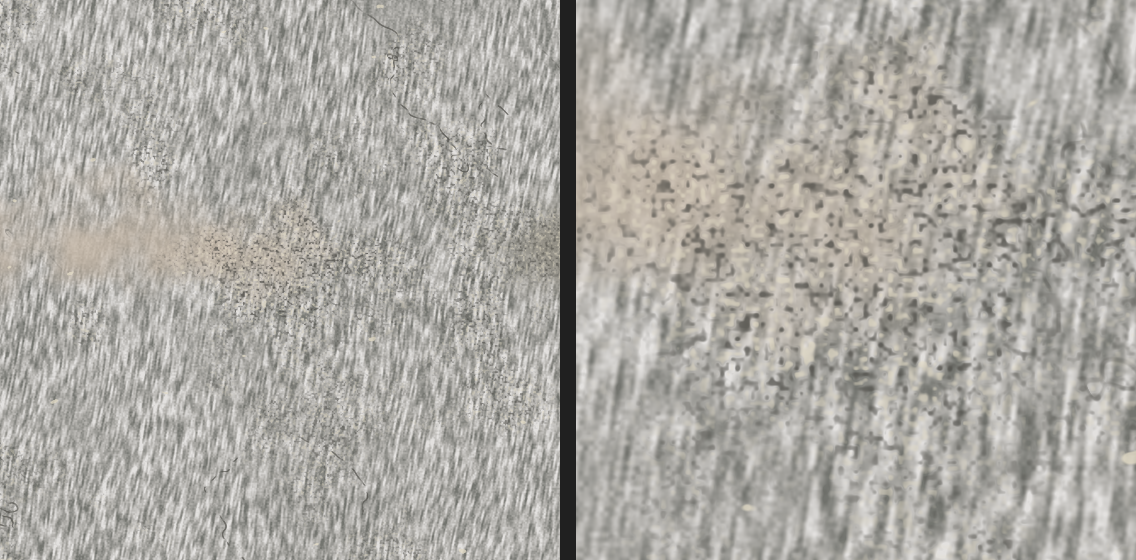
Left, the full canvas; right, a detail of the centre.
Give the GLSL for this texture, as a WebGL 1 fragment shader.

```glsl
precision highp float;
// Weathered grey ground: short steep streaks, dusty stains, grit, hairline cracks and pale chips.
uniform vec2 u_resolution;

const vec3 DARK_GREY = vec3(0.515, 0.517, 0.497);
const vec3 MID_GREY = vec3(0.694, 0.687, 0.670);
const vec3 LIGHT_GREY = vec3(0.858, 0.851, 0.842);
const vec3 DUST_TAN = vec3(0.775, 0.710, 0.635);
const vec3 PIT_BROWN = vec3(0.540, 0.525, 0.480);
const vec3 CRACK_DARK = vec3(0.300, 0.295, 0.275);
const vec3 CHIP_CREAM = vec3(0.890, 0.860, 0.775);

const vec2 STREAK_FREQ = vec2(270.0, 56.0);  // streaks across and along the canvas
const float STREAK_LEAN = 0.17;              // sideways drift per unit of height
const float STREAK_CONTRAST = 1.72;
const float GRAIN_CONTRAST = 0.38;
const float BROAD_CONTRAST = 0.30;
const float CRACK_WIDTH = 0.0022;
const float CHIP_GRID = 26.0;
const float CHIP_CHANCE = 0.04;
const vec2 STAIN_CENTRE = vec2(0.22, 0.565);
const vec2 STAIN_RADIUS = vec2(0.28, 0.09);
const vec2 GRIT_CENTRE = vec2(0.52, 0.50);
const vec2 GRIT_RADIUS = vec2(0.24, 0.16);
const vec2 PIT_CENTRE = vec2(0.98, 0.56);
const vec2 PIT_RADIUS = vec2(0.11, 0.08);

float hash(vec2 p) {
  vec3 q = fract(vec3(p.xyx) * 0.1031);
  q += dot(q, q.yzx + 33.33);
  return fract((q.x + q.y) * q.z);
}

float noise(vec2 p) {
  vec2 i = floor(p), f = fract(p);
  f = f * f * (3.0 - 2.0 * f);
  return mix(mix(hash(i), hash(i + vec2(1, 0)), f.x),
             mix(hash(i + vec2(0, 1)), hash(i + vec2(1, 1)), f.x), f.y);
}

float fbm(vec2 p) {
  float sum = 0.0, weight = 0.5;
  for (int i = 0; i < 5; i++) {
    sum += weight * noise(p);
    p = mat2(1.6, 1.2, -1.2, 1.6) * p + 17.3;
    weight *= 0.5;
  }
  return sum / 0.96875;
}

// One column of streaks, shifted at random so that ends do not line up.
float column(float id, float y) {
  y += 40.0 * hash(vec2(id, 7.0));
  float i = floor(y);
  return mix(hash(vec2(id, i)), hash(vec2(id, i + 1.0)), smoothstep(0.0, 1.0, fract(y)));
}

float streaks(vec2 p) {
  float id = floor(p.x);
  return mix(column(id, p.y), column(id + 1.0, p.y), smoothstep(0.0, 1.0, fract(p.x)));
}

// Diffuse ellipse with a ragged rim: 1 inside, 0 outside.
float patchMask(vec2 p, vec2 centre, vec2 radius, float ragged) {
  float d = length((p - centre) / radius) + ragged;
  return 1.0 - smoothstep(0.0, 1.4, d);
}

// Level set drawn out along the falling diagonal.
float crackField(vec2 p) {
  vec2 q = vec2(0.78 * p.x - 0.62 * p.y, 0.62 * p.x + 0.78 * p.y);
  return fbm(q * vec2(3.0, 5.0) + 22.0) - 0.5;
}

// Distance to the crack, from the field and its slope, so the width stays even.
float crackDistance(vec2 p) {
  const float STEP = 0.003;
  float f = crackField(p);
  vec2 slope = vec2(crackField(p + vec2(STEP, 0)) - f, crackField(p + vec2(0, STEP)) - f) / STEP;
  return abs(f) / max(length(slope), 0.6);
}

float chips(vec2 p) {
  vec2 id = floor(p * CHIP_GRID);
  vec2 jitter = vec2(hash(id + 3.1), hash(id + 8.7)) - 0.5;
  vec2 d = fract(p * CHIP_GRID) - 0.5 - 0.5 * jitter;
  d.x += d.y * (hash(id + 5.3) - 0.5) * 2.0;
  float size = mix(0.06, 0.16, hash(id + 1.9));
  float edge = length(d * vec2(1.0, 1.5)) + 0.12 * (noise(p * 190.0) - 0.5);
  return step(hash(id + 12.4), CHIP_CHANCE) * (1.0 - smoothstep(size - 0.05, size + 0.03, edge));
}

void main() {
  vec2 p = gl_FragCoord.xy / min(u_resolution.x, u_resolution.y);
  float broad = fbm(p * 3.5 + 4.0);
  float ragged = 1.8 * (fbm(p * 13.0 + 31.0) - 0.5);

  // Regions
  float stain = patchMask(p, STAIN_CENTRE, STAIN_RADIUS, ragged);
  float pit = patchMask(p, PIT_CENTRE, PIT_RADIUS, 0.5 * ragged);
  float grit = patchMask(p, GRIT_CENTRE, GRIT_RADIUS, ragged);
  grit = max(grit, 0.8 * smoothstep(0.48, 0.74, fbm(p * 7.0 + 51.0)));
  float smear = smoothstep(0.54, 0.76, fbm(p * 4.0 + 73.0));
  float calm = 1.0 - 0.6 * max(max(stain, pit), smear);

  // Streaks in two sizes, with a slowly wandering lean
  float wander = 0.014 * noise(p * 6.0 + 9.0);
  vec2 q = vec2(p.x - STREAK_LEAN * p.y + wander, p.y);
  float fibre = 0.6 * streaks(q * STREAK_FREQ)
              + 0.4 * streaks(q * STREAK_FREQ * vec2(0.7, 0.85) + 91.0);
  float grain = noise(p * 330.0);
  float tone = 0.5 + STREAK_CONTRAST * calm * (fibre - 0.5)
             + GRAIN_CONTRAST * (grain - 0.5) + BROAD_CONTRAST * (broad - 0.5) - 0.14 * smear;
  vec3 colour = mix(DARK_GREY, MID_GREY, clamp(2.0 * tone, -0.35, 1.0));
  colour = mix(colour, LIGHT_GREY, clamp(2.0 * tone - 1.0, 0.0, 1.2));

  // Dust and the worn pit
  colour = mix(colour, DUST_TAN, 0.65 * stain);
  colour = mix(colour, PIT_BROWN, 0.75 * pit);

  // Grit: dark crumbs beside warm pale ones
  float crumb = 0.5 * noise(p * vec2(200.0, 230.0) + 13.0) + 0.5 * noise(p * 340.0 + 57.0);
  colour = mix(colour, CRACK_DARK, 0.75 * grit * smoothstep(0.52, 0.88, crumb));
  colour = mix(colour, CHIP_CREAM, 0.65 * grit * smoothstep(0.46, 0.14, crumb));

  // Broken hairline cracks
  float broken = smoothstep(0.48, 0.75, noise(p * 8.0 + 5.0)) * smoothstep(0.35, 0.65, noise(p * 95.0));
  float crack = 1.0 - smoothstep(0.2 * CRACK_WIDTH, CRACK_WIDTH, crackDistance(p));
  colour = mix(colour, CRACK_DARK, 0.65 * broken * crack);

  colour = mix(colour, CHIP_CREAM, 0.75 * chips(p));
  gl_FragColor = vec4(clamp(colour, 0.0, 1.0), 1.0);
}
```
